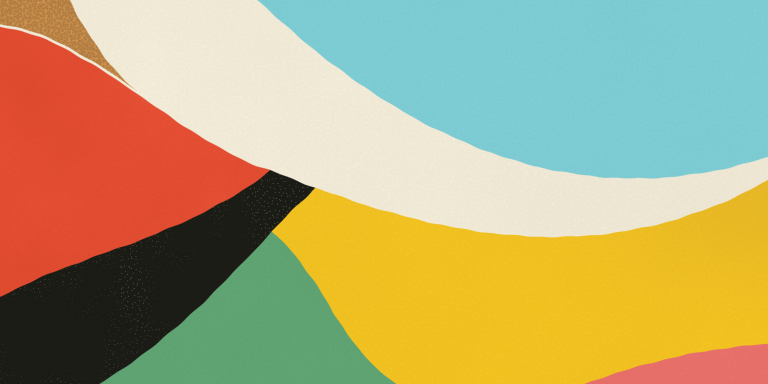
This background is drawn by a WebGL 1 fragment shader. Its source:

```glsl
precision highp float;

uniform vec2 u_resolution;

#define SKY vec3(0.490, 0.797, 0.827)
#define CREAM vec3(0.943, 0.916, 0.842)
#define TAN vec3(0.750, 0.530, 0.280)
#define RED vec3(0.885, 0.300, 0.190)
#define INK vec3(0.108, 0.108, 0.088)
#define GREEN vec3(0.375, 0.640, 0.450)
#define YELLOW vec3(0.945, 0.757, 0.130)
#define PINK vec3(0.905, 0.435, 0.415)
#define HAIRLINE 0.007
#define WOBBLE 0.0008
#define GRAIN 0.025
#define DUST 0.16

vec2 hash2(vec2 cell) {
  vec2 q = vec2(dot(cell, vec2(127.1, 311.7)), dot(cell, vec2(269.5, 183.3)));
  return fract(sin(q) * 43758.5);
}

// Distance to the nearest jittered cell point
float cellular(vec2 p) {
  vec2 cell = floor(p);
  float nearest = 2.0;
  for (int j = -1; j <= 1; j++) {
    for (int i = -1; i <= 1; i++) {
      vec2 neighbour = cell + vec2(float(i), float(j));
      nearest = min(nearest, length(neighbour + hash2(neighbour) - p));
    }
  }
  return nearest;
}

// Broad paper mottling from layered sines
float mottle(vec2 p) {
  float sum = 0.0;
  float gain = 0.5;
  for (int i = 0; i < 4; i++) {
    p = mat2(0.8, 0.6, -0.6, 0.8) * p * 1.9 + 1.7;
    sum += gain * sin(p.x + sin(p.y)) * cos(p.y);
    gain *= 0.6;
  }
  return sum;
}

// Cubic through four knots, by divided differences
float cubic(float t, vec4 knots, vec4 values) {
  vec3 first = (values.yzw - values.xyz) / (knots.yzw - knots.xyz);
  vec2 second = (first.yz - first.xy) / (knots.zw - knots.xy);
  float third = (second.y - second.x) / (knots.w - knots.x);
  vec4 d = t - knots;
  return values.x + d.x * (first.x + d.y * (second.x + d.z * third));
}

// Approximate signed distance, positive above the curve
float above(vec2 p, vec4 knots, vec4 values) {
  float h = 0.002;
  float y = cubic(p.x, knots, values);
  float slope = (cubic(p.x + h, knots, values) - y) / h;
  return (p.y - y) / sqrt(1.0 + slope * slope);
}

float cover(float dist) {
  float blur = 0.75 / u_resolution.y;
  return smoothstep(-blur, blur, dist);
}

void main() {
  vec2 p = gl_FragCoord.xy / u_resolution * vec2(2.0, 1.0);

  // Hand-cut irregularity of the edges
  vec2 q = p + WOBBLE * vec2(sin(p.y * 47.0) + sin(p.y * 113.0),
                             sin(p.x * 41.0) + sin(p.x * 97.0));

  // Region boundaries; sideways curves use swapped axes
  float sky = above(q, vec4(0.742, 1.094, 1.536, 2.0), vec4(0.935, 0.685, 0.542, 0.591));
  float bandLeft = above(q, vec4(0.0, 0.208, 0.417, 0.703), vec4(0.930, 0.852, 0.714, 0.557));
  float bandRight = above(q, vec4(0.703, 1.042, 1.432, 2.0), vec4(0.557, 0.440, 0.383, 0.531));
  float band = q.x < 0.703 ? bandLeft : bandRight;
  float corner = -above(q, vec4(0.182, 0.234, 0.307, 0.391), vec4(1.0, 0.906, 0.810, 0.734));
  float redHill = above(q, vec4(0.0, 0.195, 0.391, 0.703), vec4(0.227, 0.3125, 0.385, 0.555));
  float inkSide = -above(q.yx, vec4(0.0, 0.180, 0.336, 0.513), vec4(0.260, 0.495, 0.651, 0.823));
  float greenSide = -above(q.yx, vec4(0.0, 0.128, 0.284, 0.393), vec4(1.031, 0.906, 0.807, 0.711));
  float pinkHill = -above(q, vec4(1.523, 1.667, 1.823, 2.0), vec4(0.0, 0.047, 0.083, 0.104));

  // Paper textures
  float cloud = mottle(p * 3.0);
  float fine = cellular(p * 150.0) - 0.5;
  float dust = 1.0 - smoothstep(0.05, 0.22, cellular(p * 85.0));
  dust *= smoothstep(-0.2, 0.5, mottle(p * 5.0));

  // Layers from back to front
  float shade = smoothstep(1.4, 2.1, p.x) * smoothstep(0.1, 0.55, p.y);
  vec3 color = mix(YELLOW, YELLOW * vec3(0.95, 0.94, 1.15), shade);
  color = mix(color, PINK, cover(pinkHill));
  color = mix(color, GREEN, cover(greenSide));
  color = mix(color, INK + DUST * dust, cover(inkSide));
  color = mix(color, RED + 0.012 * cloud, cover(redHill));
  color = mix(color, CREAM - 0.012 * smoothstep(0.8, 2.0, p.x), cover(band));
  vec3 leather = TAN * (1.0 + 0.22 * fine + 0.05 * cloud);
  color = mix(color, leather, cover(min(corner, band - HAIRLINE)));
  color = mix(color, SKY, cover(sky));

  color *= 1.0 + GRAIN * fine + 0.008 * cloud;
  gl_FragColor = vec4(color, 1.0);
}
```
